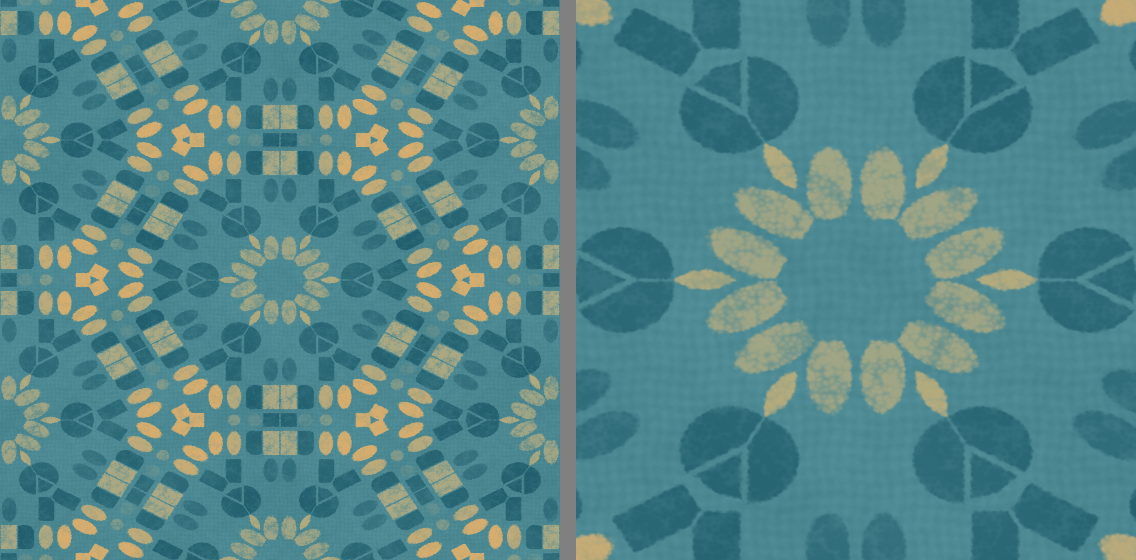
Left, the full canvas; right, a detail of the centre.
Reproduce this pattern procedurally as a three.js fragment shader.

```glsl
// Worn teal hexagonal mosaic: sandy flowers, dark hearts, blocks and golden ovals.
varying vec2 vUv;

vec2 hash2(vec2 c) {
  return fract(sin(vec2(dot(c, vec2(127.1, 311.7)), dot(c, vec2(269.5, 183.3)))) * 4375.85);
}

// Distance to the nearest scattered point
float cellular(vec2 p) {
  vec2 cell = floor(p), f = fract(p);
  float nearest = 2.0;
  for (int j = -1; j <= 1; j++)
    for (int i = -1; i <= 1; i++) {
      vec2 o = vec2(float(i), float(j));
      nearest = min(nearest, length(o + hash2(cell + o) - f));
    }
  return nearest;
}

float box(vec2 p, vec2 halfSize, float radius) {
  vec2 d = abs(p) - halfSize + radius;
  return length(max(d, 0.0)) + min(max(d.x, d.y), 0.0) - radius;
}

float oval(vec2 p, vec2 radii) {
  return (length(p / radii) - 1.0) * min(radii.x, radii.y);
}

// Fold the plane into one 30-60-90 triangle:
// flower at (0, 0), block at (0, 192), three-armed star at (110.9, 192)
vec2 foldHex(vec2 p) {
  vec2 period = vec2(665.1, 384.0);
  vec2 a = mod(p + period * 0.5, period) - period * 0.5;
  vec2 b = mod(p, period) - period * 0.5;
  vec2 q = abs(dot(a, a) < dot(b, b) ? a : b);
  vec2 n = vec2(0.866, -0.5);
  q -= 2.0 * max(dot(q, n), 0.0) * n;
  return vec2(abs(q.x), q.y);
}

vec3 paint(vec3 base, vec3 ink, float d, float opacity) {
  return mix(base, ink, opacity * (1.0 - smoothstep(-0.9, 0.9, d)));
}

void main() {
  // One lattice step is 384 units tall; the hexagons are widened across
  vec2 p = (vUv - 0.5) * 768.0 * vec2(0.866, 1.0);
  vec2 q = foldHex(p);
  float along = dot(q, vec2(0.5, 0.866));
  float side = dot(q, vec2(-0.866, 0.5));

  // Wear: blotches, specks and a faint weave
  float speck = cellular(p / 2.6);
  float blotch = cellular(p / 17.0 + 0.3 * sin(p.yx / 7.0));
  float worn = 0.4 * blotch + 0.3 * cellular(p / 6.5 + 40.0) + 0.3 * speck;
  float wear = smoothstep(0.3, 0.72, worn);
  float weave = sin(p.x * 1.3 + sin(p.y * 0.21)) + sin(p.y * 1.1 + sin(p.x * 0.17));
  float cloud = sin(p.x / 47.0 + 2.0 * sin(p.y / 71.0)) * sin(p.y / 39.0 + sin(p.x / 58.0));
  float rough = (speck - 0.45) * 1.1;

  vec3 dark = mix(vec3(0.13, 0.37, 0.43), vec3(0.18, 0.42, 0.47), 0.5 + 0.5 * cloud);
  vec3 sand = vec3(0.67, 0.66, 0.51);
  vec3 gold = vec3(0.84, 0.68, 0.43);
  vec3 color = vec3(0.29, 0.53, 0.57) + 0.012 * cloud + 0.006 * weave + 0.05 * (0.45 - worn);

  // Flower: flat-based petals and pointed leaves
  float petal = max(oval(q - vec2(10.6, 43.0), vec2(8.8, 17.5)), 28.0 - q.y);
  petal = max(petal, 0.8 - side);
  color = paint(color, sand, petal + rough, 0.88 - 0.5 * wear);
  float t = clamp((along - 48.0) / 24.0, 0.0, 1.0);
  float leaf = max(side - 4.6 * pow(sin(3.1416 * t), 0.8), abs(along - 60.0) - 12.0);
  color = paint(color, vec3(0.71, 0.67, 0.49), leaf + rough, 0.98 - 0.25 * wear);

  // Heart lobes, the wedge between them and the spread arms
  float lobe = max(length(q - vec2(42.7, 82.0)) - 20.0, max(q.x - 42.7, 0.6 - side));
  float wedge = max(45.6 - q.x, along + 0.25 * side - 112.0);
  float arm = max(box(q - vec2(55.2, 122.0), vec2(9.2, 16.2), 1.5), 0.9 - side);
  color = paint(color, dark, min(min(lobe, wedge), arm) + rough, 1.0 - 0.32 * wear);

  // Muted ovals facing the flower
  float muted = oval(q - vec2(11.0, 123.0), vec2(8.6, 16.2));
  color = paint(color, dark, muted + rough, 0.72 - 0.35 * wear);

  // Block: sandy tiles, dark middle tiles and rounded end caps
  float tile = box(q - vec2(10.4, 160.5), vec2(9.5, 16.5), 1.0);
  color = paint(color, sand, tile + rough, 1.0 - 0.5 * wear);
  float middle = box(q - vec2(10.4, 192.0), vec2(9.5, 9.2), 1.0);
  color = paint(color, dark, middle + rough, 0.95 - 0.35 * wear);
  vec2 capPoint = q - vec2(29.0, 160.5);
  float cap = max(box(capPoint, vec2(11.3, 16.5), capPoint.y < 0.0 ? 10.5 : 6.0), 21.6 - q.x);
  color = paint(color, dark, cap + rough, 1.0 - 0.3 * wear);

  // Faint beads beside the block
  float bead = oval(q - vec2(30.0, 192.0), vec2(8.5, 8.5));
  color = paint(color, sand, bead + rough, 0.2 - 0.12 * wear);
  bead = length(q - vec2(54.5, 192.0)) - 7.5;
  color = paint(color, sand, bead + rough, 0.55 - 0.3 * wear);

  // Sandy and golden ovals
  float inner = oval(q - vec2(54.5, 160.3), vec2(8.4, 16.3));
  color = paint(color, mix(sand, gold, 0.4 + 0.3 * cloud), inner + rough, 1.0 - 0.2 * wear);
  float outer = oval(q - vec2(76.5, 160.3), vec2(8.4, 16.3));
  color = paint(color, gold, outer + rough, 1.0 - 0.15 * wear);

  // Three-armed star with a small open centre
  float star = max(box(q - vec2(102.0, 192.0), vec2(12.0, 9.6), 1.5), q.x - 107.6);
  color = paint(color, gold, star + rough, 1.0 - 0.15 * wear);

  gl_FragColor = vec4(color, 1.0);
}
```
